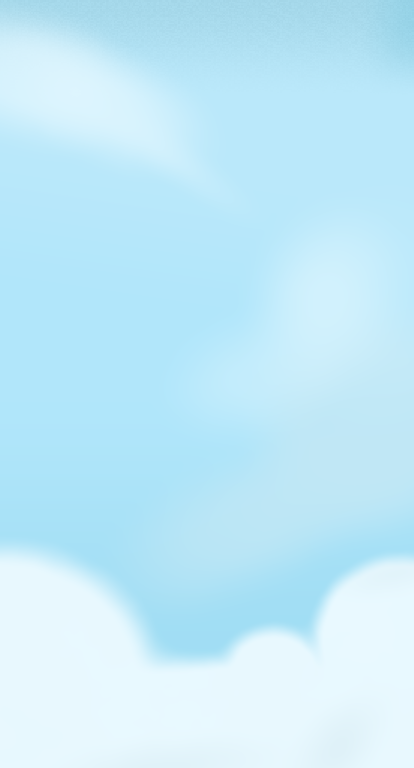
Reproduce this texture procedurally as a Shadertoy shader.

```glsl
#define SKY_TOP vec3(0.645, 0.845, 0.915)
#define SKY_HIGH vec3(0.730, 0.910, 0.980)
#define SKY_MID vec3(0.693, 0.902, 0.982)
#define SKY_LOW vec3(0.630, 0.868, 0.955)
#define CLOUD_WHITE vec3(0.910, 0.974, 0.998)
#define CLOUD_GLOW vec3(0.835, 0.950, 0.992)
#define HAZE vec3(0.762, 0.908, 0.960)
#define SHADOW vec3(0.835, 0.915, 0.945)
#define WOBBLE 0.010
#define GRAIN 0.022

float hash(vec2 p) {
    return fract(sin(dot(p, vec2(127.1, 311.7))) * 43758.5453);
}

float noise(vec2 p) {
    vec2 i = floor(p), f = fract(p);
    f = f * f * (3.0 - 2.0 * f);
    return mix(mix(hash(i), hash(i + vec2(1, 0)), f.x),
               mix(hash(i + vec2(0, 1)), hash(i + vec2(1, 1)), f.x), f.y);
}

float fbm(vec2 p) {
    float sum = 0.0, amp = 0.5;
    for (int i = 0; i < 4; i++) {
        sum += amp * noise(p);
        p = p * 2.03 + 7.1;
        amp *= 0.5;
    }
    return sum;
}

// Approximate distance to a rotated ellipse
float ellipse(vec2 p, vec2 center, vec2 radii, float angle) {
    p -= center;
    float c = cos(angle), s = sin(angle);
    p = vec2(c * p.x + s * p.y, c * p.y - s * p.x);
    return (length(p / radii) - 1.0) * min(radii.x, radii.y);
}

float puff(vec2 p, vec2 center, vec2 radii, float angle, float blur) {
    return smoothstep(blur, -blur, ellipse(p, center, radii, angle));
}

float blend(float a, float b) {
    return 1.0 - (1.0 - a) * (1.0 - b);
}

float smoothMin(float a, float b, float k) {
    float h = max(k - abs(a - b), 0.0) / k;
    return min(a, b) - h * h * k * 0.25;
}

vec3 skyColor(vec2 p) {
    vec3 col = mix(SKY_LOW, SKY_MID, smoothstep(0.15, 0.50, p.y));
    col = mix(col, SKY_HIGH, smoothstep(0.56, 0.80, p.y + 0.15 * (p.x - 0.27)));
    col = mix(col, SKY_TOP, smoothstep(0.87, 1.01, p.y));
    float corner = smoothstep(0.46, 0.54, p.x) * smoothstep(0.87, 0.97, p.y);
    return mix(col, vec3(0.57, 0.82, 0.90), 0.75 * corner);
}

void mainImage(out vec4 fragColor, in vec2 fragCoord) {
    // One unit is the canvas height
    vec2 p = fragCoord / iResolution.y;
    vec2 q = p + WOBBLE * (vec2(fbm(p * 13.0), fbm(p * 13.0 + 31.0)) - 0.47);
    vec3 col = skyColor(p);

    // Fine grain in the upper sky
    float grain = hash(floor(p * 512.0)) - 0.5;
    col += GRAIN * grain * smoothstep(0.85, 0.98, p.y);

    // Slanted wisp at the upper left
    float wisp = 0.75 * puff(q, vec2(0.035, 0.900), vec2(0.115, 0.066), -0.25, 0.038);
    wisp = blend(wisp, 0.72 * puff(q, vec2(0.140, 0.864), vec2(0.105, 0.052), -0.45, 0.036));
    wisp = blend(wisp, 0.40 * puff(q, vec2(0.215, 0.800), vec2(0.085, 0.018), -0.60, 0.020));
    col = mix(col, vec3(0.89, 0.968, 0.998), 0.92 * wisp);

    // Hazy cloud at the right, with its lower lobe
    float haze = 0.90 * puff(q, vec2(0.485, 0.455), vec2(0.135, 0.125), 0.3, 0.050);
    haze = blend(haze, 0.70 * puff(q, vec2(0.310, 0.315), vec2(0.125, 0.066), 0.45, 0.045));
    haze = blend(haze, 0.60 * puff(q, vec2(0.450, 0.375), vec2(0.150, 0.060), 0.40, 0.040));
    col = mix(col, HAZE, 0.92 * haze);

    // Lit parts of the hazy cloud
    float glow = 0.85 * puff(q, vec2(0.425, 0.607), vec2(0.068, 0.085), -0.3, 0.055);
    glow = blend(glow, 0.28 * puff(q, vec2(0.500, 0.600), vec2(0.100, 0.105), 0.0, 0.070));
    glow = blend(glow, 0.50 * puff(q, vec2(0.330, 0.508), vec2(0.078, 0.055), 0.3, 0.045));
    col = mix(col, CLOUD_GLOW, glow);

    // Cloud bank along the bottom
    float bank = q.y - 0.140;
    bank = smoothMin(bank, ellipse(q, vec2(0.005, 0.115), vec2(0.195, 0.168), 0.0), 0.025);
    bank = smoothMin(bank, ellipse(q, vec2(0.360, 0.115), vec2(0.066, 0.066), 0.0), 0.012);
    bank = smoothMin(bank, ellipse(q, vec2(0.522, 0.165), vec2(0.113, 0.108), 0.0), 0.016);
    float blur = mix(0.023, 0.013, smoothstep(0.12, 0.36, p.x));
    float cover = smoothstep(blur, -blur, bank);

    // Pale shading inside the bank
    float shade = 0.45 * puff(q, vec2(0.215, 0.000), vec2(0.090, 0.024), 0.1, 0.026);
    shade = blend(shade, 0.50 * puff(q, vec2(0.440, 0.028), vec2(0.050, 0.028), 0.8, 0.032));
    shade = blend(shade, 0.35 * puff(q, vec2(0.515, 0.252), vec2(0.050, 0.016), 0.2, 0.020));
    vec3 bankColor = mix(CLOUD_WHITE, SHADOW, shade);
    bankColor += 0.010 * (fbm(p * 9.0) - 0.47);
    col = mix(col, bankColor, cover);

    fragColor = vec4(clamp(col, 0.0, 1.0), 1.0);
}
```
